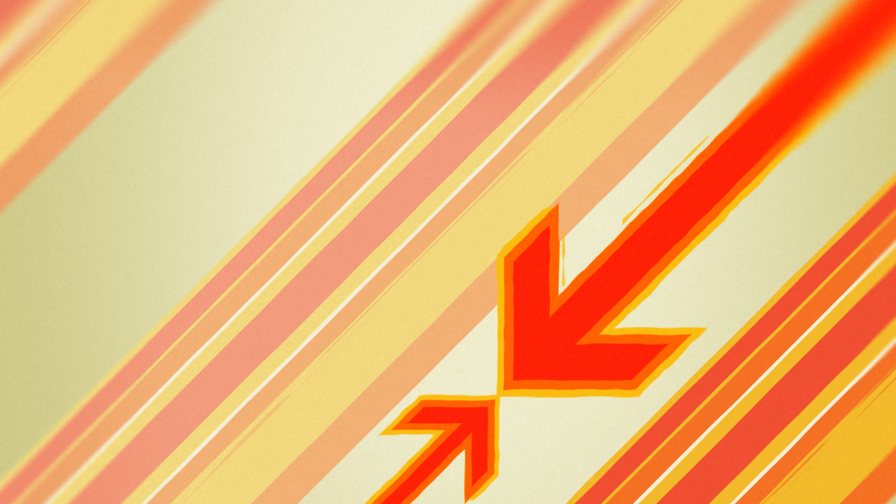
Give the GLSL for this background, as a WebGL 2 fragment shader.

```glsl
#version 300 es
precision highp float;
// Two brushed arrows meeting tip to tip over diagonal retro stripes on cream paper.
// Stripes are painted edge by edge along a repeated diagonal coordinate;
// arrows are one distance function drawn as rim, border and core layers.

#define STRIPE_START 0.954
#define STRIPE_PERIOD 1.167
#define STRIPE_BLUR 0.034
#define SHAFT_BLUR 0.036
#define WOBBLE 0.0025
#define GRAIN 0.022

uniform vec2 u_resolution;
out vec4 fragColor;

const vec3 RED = vec3(1.0, 0.13, 0.02);
const vec3 ORANGE = vec3(1.0, 0.38, 0.01);
const vec3 AMBER = vec3(0.98, 0.74, 0.06);

// Stripe edges across one group, and the paint that begins at each:
// 0 paper, 1 yellow, 2 rose, 3 peach, 4 white
const int EDGES = 13;
const float EDGE[EDGES] = float[](0.0, 0.019, 0.072, 0.081, 0.135, 0.145,
    0.181, 0.286, 0.326, 0.337, 0.384, 0.544, 0.637);
const int PAINT[EDGES] = int[](1, 2, 1, 3, 4, 1, 2, 1, 4, 3, 1, 3, 0);

float hash(vec2 p) {
    p = fract(p * vec2(0.1031, 0.1137));
    p += dot(p, p.yx + 33.33);
    return fract((p.x + p.y) * p.x * 17.0);
}

float noise(vec2 p) {
    vec2 i = floor(p), f = fract(p);
    f = f * f * (3.0 - 2.0 * f);
    return mix(mix(hash(i), hash(i + vec2(1, 0)), f.x),
               mix(hash(i + vec2(0, 1)), hash(i + vec2(1, 1)), f.x), f.y);
}

float cover(float d, float soft) {
    return 1.0 - smoothstep(-soft, soft, d);
}

// Arrow with its tip at the origin and its shaft along (1, 1).
// size: wing thickness, wing length, shaft half width
float arrow(vec2 q, vec3 size) {
    float near = min(q.x, q.y);
    float spread = abs(q.x - q.y);
    float wings = max(near - size.x, (spread - size.y) * 0.7071);
    float shaft = (spread - size.z) * 0.7071;
    return max(-near, min(wings, shaft));
}

vec3 paintArrow(vec3 col, vec2 q, vec3 size, float inset, float rim, float soft) {
    float rough = WOBBLE * (noise(q * 45.0) - 0.5);
    float d = arrow(q, size);
    // The rim vanishes on the inner side of the upright wing
    float bare = smoothstep(0.65, 0.95, q.x / size.x) * step(q.x, q.y);
    col = mix(col, AMBER, cover(d - rim * (1.0 - bare) + 2.0 * rough, soft));
    col = mix(col, ORANGE, cover(d + rough, soft));
    return mix(col, RED, cover(d + inset + rough, soft));
}

vec3 paintStripes(vec3 paper, vec2 p, float px) {
    float s = p.x + 1.0 - p.y;
    float along = p.x + p.y;
    float u = mod(s - STRIPE_START + 0.1, STRIPE_PERIOD) - 0.1;
    float vivid = step(1.9, s);
    float top = smoothstep(0.72, 1.0, p.y);
    float corner = smoothstep(0.4, 0.0, p.x);
    float soft = px + STRIPE_BLUR * (top * top + 0.4 * corner)
               + 0.008 * smoothstep(1.66, 1.78, p.x);

    vec3 yellow = mix(vec3(0.95, 0.85, 0.49), vec3(0.95, 0.73, 0.17), vivid);
    vec3 rose = mix(vec3(0.95, 0.61, 0.49), vec3(0.94, 0.31, 0.19), vivid);
    vec3 peach = mix(vec3(0.95, 0.69, 0.46), vec3(0.96, 0.44, 0.14), vivid);
    rose = mix(rose, vec3(0.93, 0.43, 0.31), 0.75 * max(top, 0.5 * corner));
    peach = mix(peach, vec3(0.92, 0.58, 0.36), 0.6 * max(top, corner));
    vec3 paints[5] = vec3[](paper, yellow, rose, peach, vec3(0.96, 0.94, 0.83));

    vec3 col = paper;
    for (int i = 0; i < EDGES; i++) {
        float shake = WOBBLE * (noise(vec2(along * 9.0, float(i) * 7.3)) - 0.5);
        col = mix(col, paints[PAINT[i]], cover(EDGE[i] + shake - u, soft));
    }
    // Dry brush hairlines beside the widest yellow stripe
    float hair = smoothstep(0.66, 0.8, noise(vec2(u * 260.0, along * 3.0)));
    float zone = smoothstep(0.37, 0.385, u) * cover(u - 0.41, 0.01);
    return mix(col, peach, 0.6 * hair * zone);
}

void main() {
    vec2 p = gl_FragCoord.xy / u_resolution.y;
    float px = 1.0 / u_resolution.y;

    // Paper, yellowing away from the middle
    float age = smoothstep(0.2, 1.05, length((p - vec2(0.95, 0.6)) * vec2(1.0, 0.65)));
    vec3 paper = mix(vec3(0.935, 0.925, 0.80), vec3(0.81, 0.79, 0.53), age);
    vec3 col = paintStripes(paper, p, px);

    // Broken amber strokes beside the large arrow
    float s = p.x + 1.0 - p.y;
    float slant = max(abs(s - 1.676) - 0.006 * noise(p * 30.0), abs(p.x - 1.32) - 0.085);
    float upright = max(abs(p.x - 1.118) - 0.004 * noise(p.yx * 50.0), abs(p.y - 0.487) - 0.055);
    col = mix(col, AMBER, 0.8 * cover(min(slant, upright), px));

    // Small arrow points up right, large arrow points down left
    col = paintArrow(col, vec2(0.9815, 0.206) - p, vec3(0.059, 0.146, 0.038), 0.0135, 0.0095, px);
    float soft = px + SHAFT_BLUR * smoothstep(2.1, 2.75, p.x + p.y);
    col = paintArrow(col, p - vec2(1.0, 0.227), vec3(0.109, 0.262, 0.079), 0.0185, 0.014, soft);

    col += GRAIN * (noise(p * 300.0) - 0.5);
    fragColor = vec4(clamp(col, 0.0, 1.0), 1.0);
}
```
